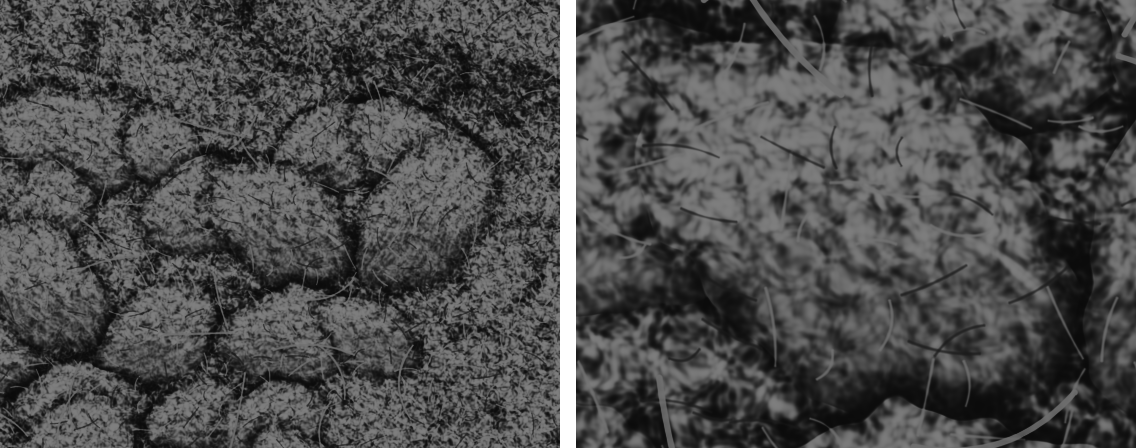
Left: the whole. Right: its middle third, enlarged.
This texture is drawn by a Shadertoy shader. Its source:

```glsl
// A grey heap of fibrous, crusted lumps on rough littered ground.
// Jittered ellipses are painted back to front, then covered with gradient
// noise grain and thin strands; a final curve sets the shares of the greys.

const float BLACK_LEVEL = 0.04;
const float GREY_RANGE = 0.46;
const float TONE_SLOPE = 1.75;
const float TONE_GAMMA = 0.75;
const float GRAIN_AMOUNT = 1.1;
const vec2 LUMP_CELL = vec2(0.26, 0.20);
const vec2 LUMP_RADII = vec2(0.175, 0.118);
const vec2 HEAP_CENTER = vec2(0.43, 0.36);
const vec2 HEAP_RADII = vec2(0.58, 0.52);
const vec2 LIGHT_DIR = vec2(-0.15, 0.75);
const float STRAW_COUNT = 18.0;
const float STRAW_WIDTH = 0.0024;
const float FIBRE_CELL = 0.05;
const float TAU = 6.28319;

vec2 hash2(vec2 p) {
    vec3 q = fract(p.xyx * vec3(0.1031, 0.1030, 0.0973));
    q += dot(q, q.yzx + 33.33);
    return fract((q.xx + q.yz) * q.zy);
}

mat2 rotation(float a) {
    return mat2(cos(a), -sin(a), sin(a), cos(a));
}

float cornerSlope(vec2 cell, vec2 offset) {
    float a = TAU * hash2(cell).x;
    return dot(vec2(cos(a), sin(a)), offset);
}

float gradientNoise(vec2 p) {
    p += 40.0;
    vec2 i = floor(p), f = fract(p), e = vec2(1.0, 0.0);
    vec2 u = f * f * f * (f * (f * 6.0 - 15.0) + 10.0);
    return mix(mix(cornerSlope(i, f), cornerSlope(i + e, f - e), u.x),
               mix(cornerSlope(i + e.yx, f - e.yx), cornerSlope(i + 1.0, f - 1.0), u.x), u.y);
}

// Distance to a thin bent strand
float strand(vec2 offset, float angle, float halfLength, float bend) {
    vec2 q = rotation(angle) * offset;
    float t = clamp(q.x / halfLength, -1.0, 1.0);
    return length(vec2(max(abs(q.x) - halfLength, 0.0), q.y - bend * (t * t - 0.5)));
}

// Crumbly speckle, with crisp clumps and short diagonal streaks
float grain(vec2 p) {
    vec2 w = p + 0.006 * vec2(gradientNoise(p * 38.0), gradientNoise(p * 38.0 + 17.0));
    float streak = gradientNoise(rotation(-0.7) * w * vec2(45.0, 100.0));
    return 1.2 * gradientNoise(w * 42.0) + 1.5 * streak
         + 1.6 * gradientNoise(w * 92.0 + 5.0) + 1.5 * gradientNoise(w * 165.0);
}

// Ground tone: broad patches, dark pits and a dark diagonal band
float groundTone(vec2 p) {
    float patches = gradientNoise(p * 5.0 + 3.0);
    float pits = smoothstep(0.08, 0.42, gradientNoise(p * vec2(13.0, 17.0) + patches));
    float band = (p.y - 1.08 + 0.24 * p.x + 0.1 * patches) / 0.09;
    float dark = exp(-band * band) * smoothstep(0.3, 0.6, p.x);
    return 0.3 + 0.6 * patches - 1.2 * pits - 1.2 * dark;
}

// Paints the lumps over the ground; x is tone, y is grain strength
vec2 paintHeap(vec2 p, vec2 surface, float px) {
    vec2 w = p + 0.035 * vec2(gradientNoise(p * 7.0), gradientNoise(p * 7.0 + 9.0))
               + 0.012 * gradientNoise(p * 28.0);
    vec2 home = floor(w / LUMP_CELL);
    for (int j = 2; j >= -2; j--)
    for (int i = -2; i <= 2; i++) {
        vec2 id = home + vec2(i, j);
        vec2 r = hash2(id + 51.0), s = hash2(id + 87.0);
        vec2 center = (id + 0.5 + 0.7 * (r - 0.5)) * LUMP_CELL;
        if (length((center - HEAP_CENTER) / HEAP_RADII) > 0.85 + 0.3 * s.x) continue;
        vec2 q = rotation(2.2 * (s.y - 0.5)) * (w - center);
        vec2 radii = LUMP_RADII * mix(0.65, 1.1, s.x);
        float d = length(q / radii);
        surface.x -= 1.5 * smoothstep(1.28, 0.98, d);
        if (d > 1.05) continue;
        vec2 side = (w - center) / radii.y;
        float fibres = gradientNoise(q * vec2(28.0, 120.0)) + gradientNoise(q * vec2(14.0, 60.0));
        float skin = smoothstep(0.1, -0.5, side.y + 0.8 * (r.x - 0.5) + fibres * 0.4);
        float tone = 0.6 + 0.45 * dot(side, LIGHT_DIR) + 0.8 * fibres
                   - 0.45 * skin - 1.2 * smoothstep(0.75, 1.0, d);
        float edge = 1.5 * px / radii.y;
        float cover = smoothstep(1.0 + edge, 1.0 - edge, d);
        surface = mix(surface, vec2(tone, mix(0.95, 0.55, skin)), cover);
    }
    return surface;
}

// Short light and dark fibres scattered everywhere
float addFibres(vec2 p, float tone, float px) {
    vec2 home = floor(p / FIBRE_CELL);
    for (int j = -1; j <= 1; j++)
    for (int i = -1; i <= 1; i++) {
        vec2 id = home + vec2(i, j);
        vec2 r = hash2(id + 133.0), s = hash2(id + 171.0);
        float d = strand(p - (id + r) * FIBRE_CELL, TAU * s.x, mix(0.01, 0.03, s.y), 0.01 * (r.x - 0.5));
        float cover = smoothstep(0.0013 + px, 0.0, d);
        tone = mix(tone, r.y > 0.4 ? 1.1 : -1.5, 0.65 * cover);
    }
    return tone;
}

// Long pale straws with a soft shadow below
float addStraws(vec2 p, float tone, float px) {
    for (float k = 0.0; k < STRAW_COUNT; k++) {
        vec2 r = hash2(vec2(k, 7.0)), s = hash2(vec2(k, 29.0));
        vec2 offset = p - HEAP_CENTER - (r - 0.5) * vec2(1.0, 0.8);
        float angle = TAU * s.x, halfLength = mix(0.04, 0.13, s.y), bend = 0.06 * (r.x - 0.5);
        float shade = strand(offset + vec2(0.0, 0.005), angle, halfLength, bend);
        float d = strand(offset, angle, halfLength, bend);
        tone -= 0.8 * smoothstep(0.009, 0.0, shade);
        tone = mix(tone, 0.9, 0.85 * smoothstep(STRAW_WIDTH + px, STRAW_WIDTH - px, d));
    }
    return tone;
}

void mainImage(out vec4 fragColor, in vec2 fragCoord) {
    float px = 1.0 / iResolution.y;
    vec2 p = fragCoord * px;
    vec2 surface = paintHeap(p, vec2(groundTone(p), 1.1), px);
    float tone = surface.x + GRAIN_AMOUNT * surface.y * grain(p);
    tone = addStraws(p, addFibres(p, tone, px), px);
    float level = 1.0 / (1.0 + exp(-TONE_SLOPE * tone));
    fragColor = vec4(vec3(BLACK_LEVEL + GREY_RANGE * pow(level, TONE_GAMMA)), 1.0);
}
```
